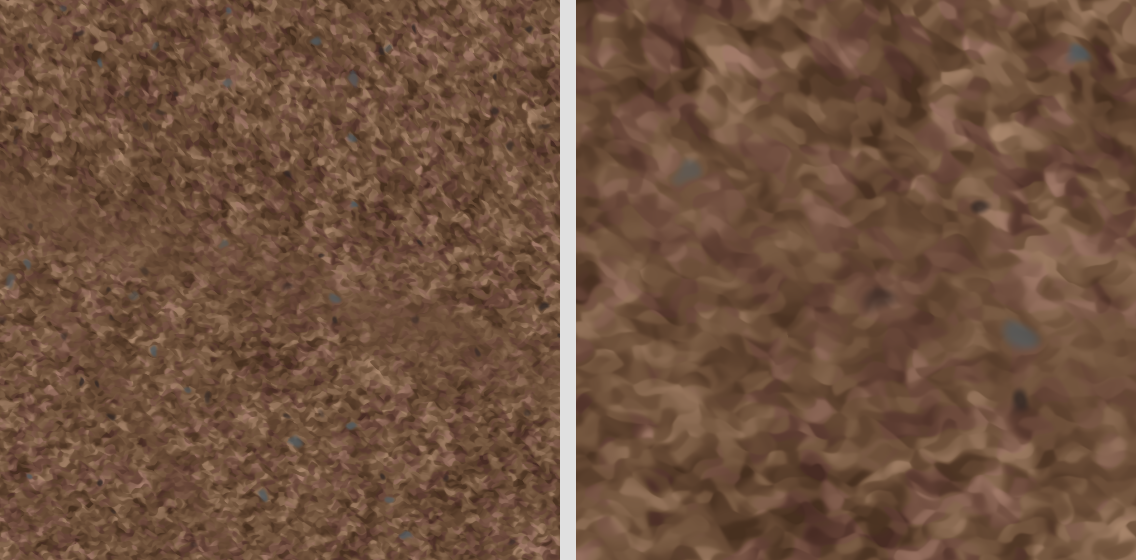
Left, the full canvas; right, a detail of the centre.
Reproduce this texture procedurally as a Shadertoy shader.

```glsl
// Draws coarse brown soil: soft packed grains, calm worn bands and sparse blue-grey and dark chips.

const vec3 DEEP_BROWN  = vec3(0.28, 0.185, 0.125);
const vec3 DARK_BROWN  = vec3(0.36, 0.25, 0.18);
const vec3 EARTH_BROWN = vec3(0.42, 0.30, 0.22);
const vec3 WARM_BROWN  = vec3(0.47, 0.35, 0.26);
const vec3 PALE_TAN    = vec3(0.56, 0.43, 0.34);
const vec3 BRIGHT_TAN  = vec3(0.67, 0.53, 0.43);
const vec3 BLUE_CHIP   = vec3(0.31, 0.36, 0.39);
const vec3 DARK_CHIP   = vec3(0.19, 0.15, 0.14);
const vec3 ROSE_SHIFT  = vec3(0.005, -0.016, 0.018);

vec3 hash3(vec2 cell, float seed) {
    vec3 q = fract(vec3(cell.xyx + seed * 17.3) * vec3(0.1031, 0.1030, 0.0973));
    q += dot(q, q.yxz + 33.33);
    return fract((q.xxy + q.yzz) * q.zyx);
}

// Soft cellular noise with stretched cells; returns tone and hue, each in -1..1.
vec2 grains(vec2 p, float angle, float stretch, float sharpness, float seed) {
    vec2 home = floor(p);
    vec2 sum = vec2(0.0);
    float total = 0.0;
    for (int y = -1; y <= 1; y++) {
        for (int x = -1; x <= 1; x++) {
            vec2 cell = home + vec2(x, y);
            vec3 place = hash3(cell, seed);
            vec2 value = hash3(cell, seed + 5.0).xy * 2.0 - 1.0;
            float turn = angle + (place.z - 0.5) * 1.4;
            vec2 axis = vec2(cos(turn), sin(turn));
            vec2 d = p - cell - 0.1 - 0.8 * place.xy;
            vec2 local = vec2(dot(d, axis) / stretch, dot(d, vec2(-axis.y, axis.x)) * stretch);
            float weight = exp(-sharpness * dot(local, local));
            sum += weight * value;
            total += weight;
        }
    }
    return sum / max(total, 1e-5);
}

// Layered sines that bend outlines.
vec2 wobble(vec2 p) {
    return sin(p.yx * 1.7 + 1.3 * sin(p * 1.1)) + 0.5 * sin(p.yx * 3.9 + p * 2.3);
}

float segmentDistance(vec2 p, vec2 a, vec2 b) {
    vec2 along = b - a;
    float t = clamp(dot(p - a, along) / dot(along, along), 0.0, 1.0);
    return length(p - a - along * t);
}

// Coverage of sparse chips, at most one per cell.
float chips(vec2 p, float chance, float radius, float seed) {
    vec2 cell = floor(p);
    vec3 place = hash3(cell, seed);
    vec3 kind = hash3(cell, seed + 9.0);
    vec2 d = fract(p) - 0.32 - 0.36 * place.xy;
    d *= mix(vec2(0.8, 1.25), vec2(1.25, 0.8), kind.y);
    float size = radius * mix(0.65, 1.15, kind.z);
    float inside = 1.0 - smoothstep(size * 0.35, size * 1.3, length(d));
    return inside * step(place.z, chance) * mix(0.5, 1.0, kind.x);
}

float ramp(float from, float to, float t) {
    return clamp((t - from) / (to - from), 0.0, 1.0);
}

vec3 soilColor(float tone) {
    vec3 color = mix(DEEP_BROWN, DARK_BROWN, ramp(-0.90, -0.45, tone));
    color = mix(color, EARTH_BROWN, ramp(-0.45, -0.08, tone));
    color = mix(color, WARM_BROWN, ramp(-0.08, 0.27, tone));
    color = mix(color, PALE_TAN, ramp(0.27, 0.65, tone));
    return mix(color, BRIGHT_TAN, ramp(0.65, 1.10, tone));
}

// Worn strips where the grain fades.
float calmness(vec2 uv) {
    vec2 bend = 0.012 * wobble(uv * 9.0);
    float band = segmentDistance(uv + bend, vec2(-0.1, 0.69), vec2(1.0, 0.33));
    float track = segmentDistance(uv + bend * 0.4, vec2(0.08, 0.49), vec2(0.40, 0.03));
    float patches = 0.75 + 0.25 * sin(uv.x * 13.0 + 2.0 * sin(uv.y * 11.0));
    return max(patches * exp(-pow(band / 0.055, 2.0)), 0.8 * exp(-pow(track / 0.016, 2.0)));
}

void mainImage(out vec4 fragColor, in vec2 fragCoord) {
    vec2 uv = fragCoord / iResolution.y;

    // Grains lean diagonally at the top and lie flat at the bottom.
    float lean = -0.9 * smoothstep(0.4, 0.75, uv.y);
    vec2 bent = uv + 0.0022 * wobble(uv * 70.0);
    vec2 coarse = grains(bent * 64.0, lean, 1.2, 8.0, 1.0);
    vec2 fine = grains(bent * 118.0, lean, 1.25, 7.0, 2.0);
    vec2 patchy = grains(uv * 17.0, lean, 1.1, 4.0, 3.0);

    float calm = calmness(uv);
    float tone = 0.55 * coarse.x + 0.50 * fine.x + 0.22 * patchy.x;
    tone = tone * (1.0 - 0.62 * calm) + 0.01;
    vec3 color = soilColor(tone);

    // Rosy and violet tints.
    float hue = 0.7 * coarse.y + 0.35 * fine.y + 0.3 * patchy.y;
    color += ROSE_SHIFT * (smoothstep(0.1, 0.5, hue) - 0.15) * (1.0 - 0.5 * calm);

    // Scattered chips.
    color = mix(color, BLUE_CHIP, 0.8 * chips(bent * 31.0, 0.03, 0.30, 4.0));
    color = mix(color, DARK_CHIP, 0.8 * chips(bent * 35.0 + 0.5, 0.035, 0.28, 6.0));

    fragColor = vec4(color, 1.0);
}
```
